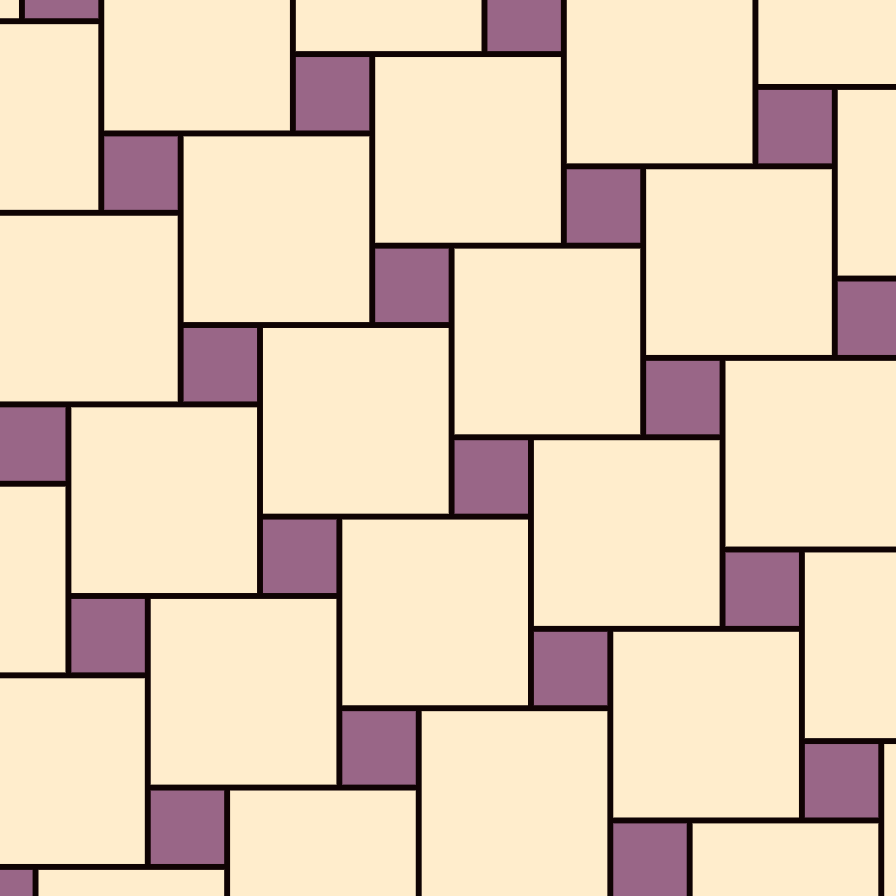
This pattern is drawn by a WebGL 1 fragment shader. Its source:

```glsl
precision highp float;

// Two-square (Pythagorean) tiling: large cream and small mauve squares with dark joints.
// Both sizes repeat on one tilted square lattice; depth inside the nearest
// square of each size gives its antialiased fill.

uniform vec2 u_resolution;

// Lengths in canvas heights; the side ratio is 1 + sqrt(2).
const float LARGE_SIDE = 0.21383;
const float SMALL_SIDE = 0.08857;
const float JOINT_WIDTH = 0.0066;
const vec2 SMALL_ANCHOR = vec2(0.5483, 0.4677);

const vec3 CREAM = vec3(1.0, 0.93, 0.80);
const vec3 MAUVE = vec3(0.60, 0.40, 0.53);
const vec3 INK = vec3(0.06, 0.01, 0.01);

// Distance from p inward to the edge of a centred square; negative outside.
float squareDepth(vec2 p, float side) {
  vec2 q = abs(p);
  return 0.5 * side - max(q.x, q.y);
}

// Greatest depth among lattice copies of a square around p.
float latticeDepth(vec2 p, float side, vec2 stepA, vec2 stepB) {
  vec2 cell = vec2(dot(p, stepA), dot(p, stepB)) / dot(stepA, stepA);
  vec2 nearest = floor(cell + 0.5);
  float depth = -1.0;
  for (int j = -1; j <= 1; j++) {
    for (int i = -1; i <= 1; i++) {
      vec2 id = nearest + vec2(float(i), float(j));
      vec2 center = id.x * stepA + id.y * stepB;
      depth = max(depth, squareDepth(p - center, side));
    }
  }
  return depth;
}

// Fill coverage after removing half a joint from the square's border.
float tileCoverage(float depth, float jointWidth, float pixel) {
  return clamp((depth - 0.5 * jointWidth) / pixel + 0.5, 0.0, 1.0);
}

void main() {
  float pixel = 1.0 / u_resolution.y;
  vec2 p = gl_FragCoord.xy * pixel - SMALL_ANCHOR;

  // Perpendicular lattice steps, and the offset from small to large centres.
  vec2 stepA = vec2(LARGE_SIDE, SMALL_SIDE);
  vec2 stepB = vec2(-SMALL_SIDE, LARGE_SIDE);
  vec2 largeOffset = 0.5 * vec2(LARGE_SIDE - SMALL_SIDE, LARGE_SIDE + SMALL_SIDE);

  float largeDepth = latticeDepth(p - largeOffset, LARGE_SIDE, stepA, stepB);
  float smallDepth = latticeDepth(p, SMALL_SIDE, stepA, stepB);

  // Lay both fills over the joint colour.
  vec3 color = mix(INK, CREAM, tileCoverage(largeDepth, JOINT_WIDTH, pixel));
  color = mix(color, MAUVE, tileCoverage(smallDepth, JOINT_WIDTH, pixel));
  gl_FragColor = vec4(color, 1.0);
}
```
